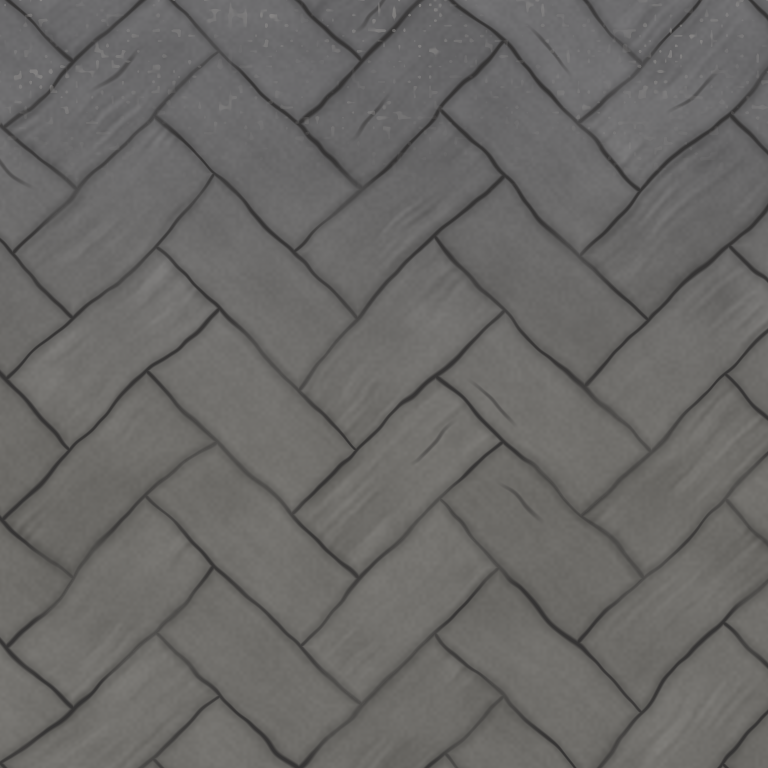
This texture is drawn by a three.js fragment shader. Its source:

```glsl
// Worn grey herringbone paving with uneven dark joints and brushed stone.
varying vec2 vUv;

const vec2 SPACING = vec2(0.1855, 0.168);   // column step, row step
const vec2 ORIGIN = vec2(0.335, 0.297);     // centre of one falling brick
const vec3 STONE_WARM = vec3(0.437, 0.430, 0.415);
const vec3 STONE_COOL = vec3(0.418, 0.416, 0.422);
const vec3 JOINT = vec3(0.200, 0.195, 0.195);
const vec3 SPECK = vec3(0.60, 0.59, 0.58);

float hash(vec2 p) {
  vec3 q = fract(vec3(p.xyx) * 0.1031);
  q += dot(q, q.yzx + 33.33);
  return fract((q.x + q.y) * q.z);
}

float noise(vec2 p) {
  vec2 i = floor(p);
  vec2 f = fract(p);
  f = f * f * (3.0 - 2.0 * f);
  return mix(mix(hash(i), hash(i + vec2(1.0, 0.0)), f.x),
             mix(hash(i + vec2(0.0, 1.0)), hash(i + vec2(1.0, 1.0)), f.x), f.y);
}

float fbm(vec2 p) {
  float sum = 0.0;
  float amp = 0.5;
  for (int i = 0; i < 4; i++) {
    sum += amp * noise(p);
    p = p * 2.03 + 17.3;
    amp *= 0.5;
  }
  return sum;
}

vec2 wobble(vec2 p, float freq) {
  return vec2(noise(p * freq + 40.0), noise(p * freq + 91.0)) - 0.5;
}

float boxDistance(vec2 p, vec2 halfSize) {
  vec2 d = abs(p) - halfSize;
  return length(max(d, 0.0)) + min(max(d.x, d.y), 0.0);
}

// Finds the brick under p: returns depth inside it, its local position and id.
float herringbone(vec2 p, out vec2 local, out vec2 id) {
  vec2 halfSize = vec2(SPACING.x * 1.41421, SPACING.y * 0.70711) * 0.5;
  float nearest = 10.0;
  float baseColumn = floor(p.x / SPACING.x + 0.5);
  for (int i = -1; i <= 1; i++) {
    float column = baseColumn + float(i);
    float odd = mod(column, 2.0);
    float baseRow = floor(p.y / SPACING.y - 0.5 * odd + 0.5);
    for (int j = -1; j <= 1; j++) {
      float row = baseRow + float(j);
      vec2 d = p - vec2(column, row + 0.5 * odd) * SPACING;
      float slope = odd * 2.0 - 1.0;
      vec2 q = vec2(d.x + slope * d.y, d.y - slope * d.x) * 0.70711;
      float dist = boxDistance(q, halfSize);
      if (dist < nearest) {
        nearest = dist;
        local = q;
        id = vec2(column, row);
      }
    }
  }
  return max(-nearest, 0.0);
}

// Short tapering split running along a brick.
float split(vec2 q, vec2 id) {
  float side = (hash(id + 5.1) - 0.5) * 0.07;
  float middle = (hash(id + 8.7) - 0.5) * 0.14;
  float bend = (noise(vec2(q.x * 30.0, id.y * 7.0)) - 0.5) * 0.008;
  float taper = 1.0 - smoothstep(0.01, 0.05, abs(q.x - middle));
  float line = 1.0 - smoothstep(0.0005, 0.004, abs(q.y - side + bend));
  return line * taper * step(0.66, hash(id + 2.3));
}

void main() {
  vec2 p = vUv - ORIGIN;
  p += wobble(vUv, 6.0) * 0.020 + wobble(vUv, 17.0) * 0.010 + wobble(vUv, 50.0) * 0.003;
  vec2 local;
  vec2 id;
  float depth = herringbone(p, local, id);
  float rising = mod(id.x, 2.0);

  // Stone: cooler toward the top, toned per brick, mottled and brushed
  vec3 color = mix(STONE_WARM, STONE_COOL, smoothstep(0.35, 0.95, vUv.y));
  color += (hash(id + 11.0) - 0.5) * 0.028;
  color += (fbm(vUv * 14.0) - 0.47) * 0.07;
  float streak = noise(local * vec2(12.0, 150.0) + id * 13.7) - 0.5;
  float patchy = smoothstep(0.3, 0.7, noise(vUv * 13.0 + 6.0));
  color += streak * mix(0.014, 0.055 * patchy + 0.012, rising);
  color += (noise(vUv * 210.0) - 0.5) * 0.022;

  // Joints: varying width and strength with a soft shadow
  float wear = smoothstep(0.2, 0.65, noise(vUv * 11.0 + 23.0));
  float width = mix(0.0028, 0.0052, noise(vUv * 24.0 + 3.0));
  float joint = 1.0 - smoothstep(width * 0.15, width, depth);
  float shadow = 1.0 - smoothstep(0.0, 0.015, depth);
  color *= 1.0 - shadow * 0.15;
  color = mix(color, JOINT, joint * mix(0.4, 0.95, wear));
  color = mix(color, JOINT, split(local, id) * 0.5);

  // Pale grit on the upper courses
  float grit = smoothstep(0.76, 0.92, noise(vUv * 150.0 + 70.0));
  grit *= smoothstep(0.72, 0.95, vUv.y) * noise(vUv * 20.0);
  color = mix(color, SPECK, grit * 0.6);

  gl_FragColor = vec4(color, 1.0);
}
```
